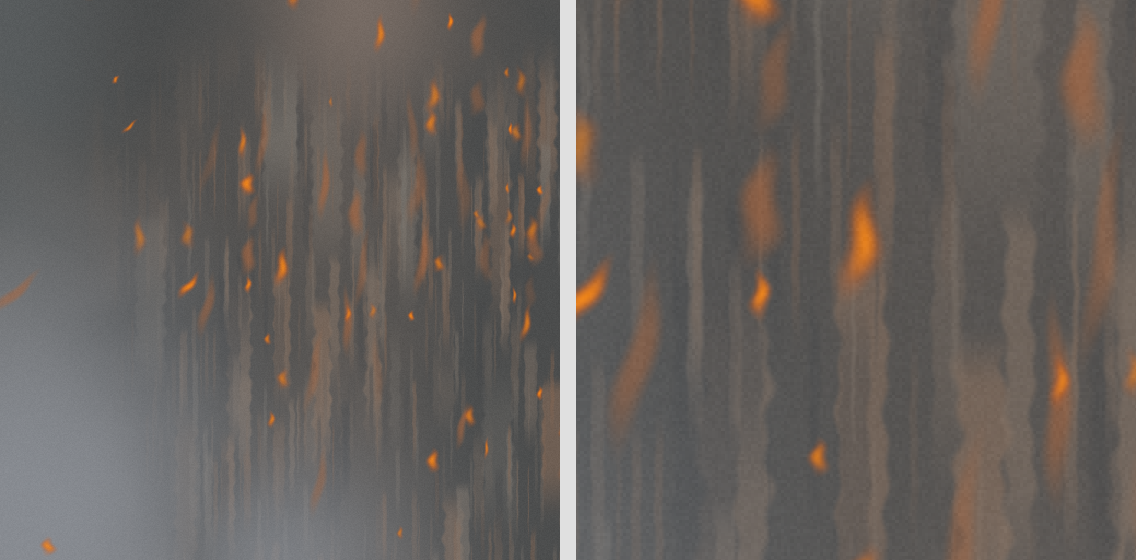
Left, the full canvas; right, a detail of the centre.
A WebGL 1 fragment shader for this texture:

```glsl
precision highp float;
// Embers drifting through smoke in front of dim, vertically brushed streaks.
// Layered sines shape the smoke, jittered columns make the streaks, and
// cellular scattering places tapered sparks and their fainter smears.
uniform vec2 u_resolution;

vec3 hash3(vec2 p) {
  vec3 q = fract(p.xyx * vec3(0.1031, 0.1030, 0.0973));
  q += dot(q, q.yxz + 33.33);
  return fract((q.xxy + q.yzz) * q.zyx);
}

// Soft, slowly warped sines, roughly -1 to 1
float smoke(vec2 p) {
  float sum = 0.0, amp = 0.5;
  for (int i = 0; i < 4; i++) {
    p += 0.35 * sin(p.yx * 1.7 + float(i) * 2.1);
    sum += amp * sin(p.x + 1.3) * sin(p.y * 0.8 + 0.4);
    p = mat2(0.8, 0.6, -0.6, 0.8) * p * 1.9;
    amp *= 0.5;
  }
  return sum;
}

// One layer of brushed bars: rgb tint and coverage
vec4 streaks(vec2 p, float columns, float rows, float seed) {
  float column = floor(p.x * columns);
  float y = p.y * rows + 7.0 * hash3(vec2(column, seed)).x;
  vec3 r = hash3(vec2(column + seed * 31.0, floor(y) + seed * 17.0));
  vec3 s = hash3(vec2(floor(y) + seed * 11.0, column + 53.0));
  float halfWidth = mix(0.13, 0.42, r.x);
  float center = 0.5 + (r.y - 0.5) * (0.9 - 2.0 * halfWidth);
  float wobble = 0.03 * sin(p.y * 95.0 + r.z * 40.0) + 0.025 * sin(p.y * 213.0);
  float across = abs(fract(p.x * columns) - center + wobble);
  float edge = min(0.03 + 0.002 * columns, halfWidth);
  float body = 1.0 - smoothstep(halfWidth - edge, halfWidth + 0.03, across);
  float along = fract(y);
  body *= smoothstep(0.0, 0.4, along) * (1.0 - smoothstep(0.6 + 0.25 * s.x, 0.95, along));
  vec3 tint = mix(vec3(0.48, 0.465, 0.44), vec3(0.54, 0.40, 0.31), s.y);
  tint = mix(tint, vec3(0.28, 0.285, 0.29), step(0.8, s.z));
  return vec4(tint, body * step(r.z, 0.42) * mix(0.25, 0.75, s.x));
}

// How likely sparks are at a place: a band on the left, most on the right
float emberDensity(vec2 c) {
  float band = exp(-pow((c.y - 0.62) / 0.2, 2.0)) * smoothstep(0.12, 0.3, c.x);
  float right = smoothstep(0.6, 0.95, c.x) * smoothstep(0.1, 0.4, c.y);
  return 0.03 + 0.5 * band + 0.4 * right;
}

// Scattered tapered sparks: x = glow, y = hot core
vec2 embers(vec2 p, float cells, vec2 size, float amount, float seed) {
  vec2 light = vec2(0.0);
  for (int j = -1; j <= 1; j++) {
    for (int i = -1; i <= 1; i++) {
      vec2 id = floor(p * cells) + vec2(float(i), float(j));
      vec3 r = hash3(id + seed * 37.0);
      vec3 s = hash3(id.yx + seed * 71.0 + 9.0);
      vec2 c = (id + 0.2 + 0.6 * r.xy) / cells;
      float present = step(r.z, amount * emberDensity(c));
      float tilt = (s.x - 0.3) * mix(1.3, 0.3, smoothstep(0.3, 0.5, c.x));
      vec2 q = mat2(cos(tilt), sin(tilt), -sin(tilt), cos(tilt)) * (p - c);
      vec2 radius = size * mix(vec2(0.55, 0.5), vec2(1.1, 1.2), vec2(s.y, s.z));
      float h = q.y / radius.y;
      q.x += radius.x * (0.15 * h * h + 0.18 * sin(h * 5.0 + s.z * 6.0));
      float taper = 1.0 - 0.35 * clamp(h, -0.4, 1.0);
      float d = length(vec2(q.x / (radius.x * taper), h));
      float heat = mix(0.35, 1.0, fract(s.x * 7.0));
      light += present * heat * (1.0 - smoothstep(vec2(0.2, 0.0), vec2(1.0, 0.65), vec2(d)));
    }
  }
  return min(light, 1.0);
}

void main() {
  vec2 p = gl_FragCoord.xy / u_resolution;
  float drift = smoke(p * 4.0);

  // Dark backdrop with a warm cast toward the top and middle
  vec3 color = mix(vec3(0.295, 0.3, 0.3), vec3(0.345, 0.36, 0.365), smoothstep(0.3, 0.0, p.x));
  float warm = exp(-pow((p.x - 0.62) / 0.2, 2.0)) * (0.4 + 0.25 * p.y);
  color = mix(color, vec3(0.44, 0.395, 0.365), clamp(warm + 0.4 * drift, 0.0, 1.0));

  // Streaks, from broad to hair thin, fading into the smoke
  float reveal = smoothstep(0.12, 0.45, p.x) * smoothstep(0.96, 0.75, p.y + 0.12 * drift);
  float columns = 13.0;
  for (int i = 0; i < 5; i++) {
    float k = float(i);
    vec4 bar = streaks(p, columns, 2.6 + 0.9 * k, k + 3.0);
    color = mix(color, bar.rgb, bar.a * reveal * (0.95 - 0.09 * k));
    columns *= 1.6;
  }

  // Pale blue-grey smoke pooling at the lower left, brown smoke at the top
  float reach = length((p - vec2(0.0, 0.05)) * vec2(0.95, 1.0)) - 0.12 * drift;
  float pool = 1.0 - smoothstep(0.0, 0.72, reach);
  vec2 foot = (p - vec2(0.5, -0.02)) * vec2(4.0, 4.5);
  pool = max(pool, 0.8 * exp(-dot(foot, foot)));
  color = mix(color, vec3(0.54, 0.555, 0.58), pool * 0.95);
  float plume = exp(-pow((p.x - 0.64) / 0.12, 2.0)) * smoothstep(0.7, 1.0, p.y);
  color = mix(color, vec3(0.49, 0.44, 0.41), 0.7 * plume);

  // Faint smears behind, then large and small sparks
  vec2 smear = embers(p, 10.0, vec2(0.017, 0.075), 1.1, 1.0);
  vec2 large = embers(p + 0.031, 12.0, vec2(0.016, 0.038), 0.5, 2.0);
  vec2 small = embers(p + 0.017, 21.0, vec2(0.008, 0.02), 0.22, 3.0);
  color = mix(color, vec3(0.66, 0.40, 0.25), 0.65 * smear.x);
  vec2 spark = min(large + small, 1.0);
  color = mix(color, vec3(0.8, 0.38, 0.15), 0.8 * spark.x);
  color = mix(color, vec3(1.0, 0.56, 0.08), 0.85 * spark.y);

  // Fine film grain
  vec3 grain = hash3(floor(p * 512.0) + 5.0);
  color += (grain.x + grain.y - 1.0) * 0.018;
  gl_FragColor = vec4(color, 1.0);
}
```
